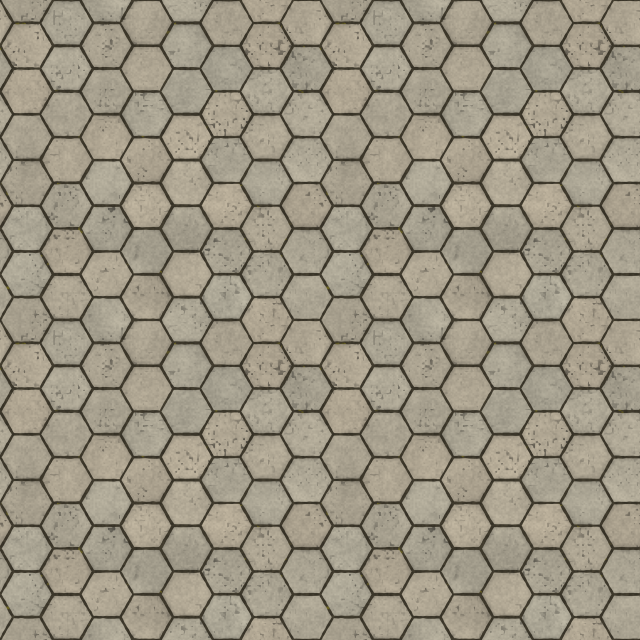
Reproduce this texture procedurally as a WebGL 1 fragment shader.

```glsl
precision highp float;

uniform vec2 u_resolution;

#define REPEATS 2.0
#define GRID vec2(8.0, 7.0)
#define COLUMN_STEP 0.875
#define JOINT_HALF_WIDTH 0.027
#define JOINT_SOFTNESS 0.014
#define TILE_VARIATION 0.075
#define GRAIN 0.15
#define PITTING 0.30
#define STONE vec3(0.675, 0.645, 0.573)
#define GROUT vec3(0.235, 0.215, 0.165)
#define MOSS vec3(0.42, 0.39, 0.13)

float hash(vec2 p) {
  vec3 q = fract(p.xyx * vec3(0.1031, 0.1030, 0.0973));
  q += dot(q, q.yzx + 33.33);
  return fract((q.x + q.y) * q.z);
}

// Value noise wrapping after "cells" lattice steps
float noise(vec2 uv, float cells, float seed) {
  vec2 p = uv * cells;
  vec2 i = floor(p);
  vec2 f = fract(p);
  f = f * f * (3.0 - 2.0 * f);
  vec2 lo = mod(i, cells) + seed;
  vec2 hi = mod(i + 1.0, cells) + seed;
  return mix(mix(hash(lo), hash(vec2(hi.x, lo.y)), f.x),
             mix(hash(vec2(lo.x, hi.y)), hash(hi), f.x), f.y);
}

float fbm(vec2 uv, float cells, float seed) {
  float sum = 0.0;
  float gain = 0.5;
  for (int i = 0; i < 4; i++) {
    sum += gain * noise(uv, cells, seed);
    cells *= 2.0;
    seed += 17.0;
    gain *= 0.5;
  }
  return sum / 0.9375;
}

// Offset from the nearest centre of one column set, in row heights
vec2 latticeOffset(vec2 g, vec2 centre) {
  vec2 halfCell = vec2(1.0, 0.5);
  vec2 d = mod(g - centre + halfCell, 2.0 * halfCell) - halfCell;
  return d * vec2(COLUMN_STEP, 1.0);
}

float hexEdgeDistance(vec2 d) {
  vec2 neighbour = vec2(COLUMN_STEP, 0.5);
  float reach = length(neighbour);
  d = abs(d);
  return min(0.5 - d.y, 0.5 * reach - dot(d, neighbour / reach));
}

void main() {
  vec2 uv = fract(gl_FragCoord.xy / u_resolution * REPEATS);
  vec2 g = uv * GRID;
  float pixel = REPEATS * GRID.y / u_resolution.y;

  // Nearest hexagon and its wrapped index
  vec2 evenOffset = latticeOffset(g, vec2(2.0 / 3.0, 0.0));
  vec2 oddOffset = latticeOffset(g, vec2(5.0 / 3.0, 0.5));
  vec2 offset = dot(evenOffset, evenOffset) < dot(oddOffset, oddOffset)
              ? evenOffset : oddOffset;
  vec2 centre = g - offset / vec2(COLUMN_STEP, 1.0);
  vec2 id = mod(floor(centre + vec2(0.0, 0.25)), GRID);
  float edge = hexEdgeDistance(offset);

  // Tone of each slab: overall shade, slope and warmth
  float shade = hash(id + 3.7) - 0.5;
  vec2 slope = vec2(hash(id + 21.3), hash(id + 47.9)) - 0.5;
  float warmth = hash(id + 71.1) - 0.5;
  float tone = 1.0 + TILE_VARIATION * (shade + 1.3 * dot(slope, offset));

  // Cloudy stains and fine sandy grain
  float stains = fbm(uv, 14.0, 5.0);
  float sand = mix(noise(uv, 190.0, 11.0), noise(uv, 96.0, 29.0), 0.4);
  tone += 0.15 * (stains - 0.5) + GRAIN * (sand - 0.5);

  // Small dark pits gathered in patches
  float patches = smoothstep(0.35, 0.75, fbm(uv, 18.0, 83.0));
  float pits = smoothstep(0.68, 0.92, noise(uv, 118.0, 57.0));
  tone -= PITTING * pits * patches * (0.5 + hash(id + 93.5));

  // Dirt along the slab rim
  float dirt = noise(uv, 22.0, 131.0);
  tone -= 0.16 * dirt * (1.0 - smoothstep(0.02, 0.13, edge));

  vec3 color = STONE * tone * (1.0 + warmth * vec3(0.025, -0.005, -0.025));

  // Uneven joints with rare specks of moss
  float width = JOINT_HALF_WIDTH * (0.8 + 0.25 * hash(id + 9.2) + 0.3 * dirt);
  width += 0.012 * (noise(uv, 90.0, 151.0) - 0.5);
  float soft = max(JOINT_SOFTNESS, 0.6 * pixel);
  float joint = 1.0 - smoothstep(width - soft, width + soft, edge);
  float moss = smoothstep(0.86, 0.96, noise(uv, 40.0, 173.0))
             * smoothstep(0.4, 0.8, noise(uv, 110.0, 191.0));
  vec3 grout = mix(GROUT * (0.8 + 0.4 * sand), MOSS, moss);
  color = mix(color, grout, joint);

  gl_FragColor = vec4(color, 1.0);
}
```
